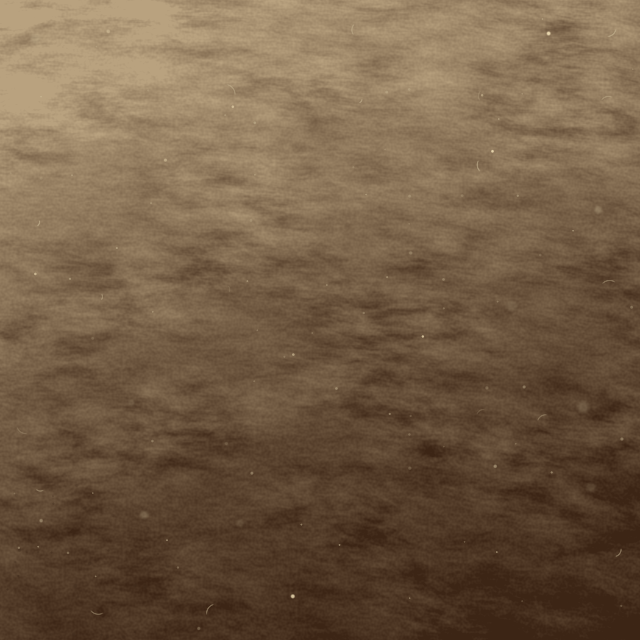
Reproduce this texture procedurally as a Shadertoy shader.

```glsl
// Aged sepia view of rippling water: a pale upper left fades to dark brown below.
// Stretched gradient noise makes the clouds, ripples and fine streaks;
// hashed grids scatter film grain, dust specks, soft spots and curved hairs.

const vec3 DARK_BROWN = vec3(0.29, 0.20, 0.13);
const vec3 PALE_SAND  = vec3(0.68, 0.59, 0.46);
const vec3 DUST_COLOR = vec3(0.80, 0.74, 0.60);
const vec3 SPOT_COLOR = vec3(0.24, 0.16, 0.10);

const float SIDE_FALLOFF    = 0.28;   // how much the right side darkens
const float STREAK_TILT     = 0.09;   // downward slope of ripples to the right
const vec2  CLOUD_SCALE     = vec2(3.4, 6.5);
const vec2  RIPPLE_SCALE    = vec2(11.0, 25.0);
const vec2  STREAK_SCALE    = vec2(60.0, 150.0);
const float CLOUD_CONTRAST  = 0.17;
const float RIPPLE_CONTRAST = 0.25;
const float STREAK_CONTRAST = 0.10;
const float GRAIN_SCALE     = 230.0;
const float GRAIN_CONTRAST  = 0.11;

vec3 hash3(vec2 p) {
    vec3 q = fract(p.xyx * vec3(0.1031, 0.1030, 0.0973));
    q += dot(q, q.yxz + 33.33);
    return fract((q.xxy + q.yzz) * q.zyx);
}

float cornerSlope(vec2 cell, vec2 offset) {
    float angle = 6.2832 * hash3(cell).x;
    return dot(vec2(cos(angle), sin(angle)), offset);
}

// Signed gradient noise
float noise(vec2 p) {
    vec2 i = floor(p), f = fract(p);
    vec2 u = f * f * f * (f * (f * 6.0 - 15.0) + 10.0);
    vec2 e = vec2(1.0, 0.0);
    float low  = mix(cornerSlope(i, f), cornerSlope(i + e, f - e), u.x);
    float high = mix(cornerSlope(i + e.yx, f - e.yx), cornerSlope(i + e.xx, f - e.xx), u.x);
    return mix(low, high, u.y);
}

float fbm(vec2 p, float falloff) {
    float sum = 0.0, gain = 1.0;
    mat2 turn = mat2(0.88, 0.47, -0.47, 0.88);
    for (int octave = 0; octave < 4; octave++) {
        sum += gain * noise(p);
        p = turn * p * 2.03 + 17.3;
        gain *= falloff;
    }
    return sum;
}

// Round specks, at most one per grid cell, each with its own size and strength
float specks(vec2 uv, float cells, float radius, float share, float seed) {
    vec2 cell = floor(uv * cells);
    vec3 h = hash3(cell + seed);
    vec3 k = hash3(cell + seed + 71.0);
    float r = radius * mix(0.5, 1.0, k.x * k.x);
    float d = length(fract(uv * cells) - mix(vec2(0.25), vec2(0.75), h.xy)) / cells;
    float disc = 1.0 - smoothstep(r * 0.35, r * 1.25, d);
    return disc * step(h.z, share) * mix(0.35, 1.0, k.y);
}

// Short curved hairs: thin arcs of small circles
float hairs(vec2 uv, float cells, float share) {
    vec2 cell = floor(uv * cells);
    vec3 h = hash3(cell + 211.0);
    vec3 k = hash3(cell + 307.0);
    vec2 p = (fract(uv * cells) - mix(vec2(0.35), vec2(0.65), h.xy)) / cells;
    float radius = mix(0.005, 0.018, k.x);
    float facing = 6.2832 * k.y;
    vec2 axis = vec2(cos(facing), sin(facing));
    float span = smoothstep(0.7, 0.9, dot(p, axis) / max(length(p), 0.0001));
    float line = 1.0 - smoothstep(0.0003, 0.0017, abs(length(p) - radius));
    return line * span * step(h.z, share) * mix(0.15, 0.55, k.z);
}

void mainImage(out vec4 fragColor, in vec2 fragCoord) {
    vec2 uv = fragCoord / iResolution.y;

    // Broad light, falling from the upper left to the lower right
    float height = uv.y - SIDE_FALLOFF * (uv.x - 0.5);
    float tone = -0.07 + 0.72 * height + 0.42 * height * abs(height);
    tone -= 0.13 * smoothstep(0.85, 1.05, uv.y);

    // Ripples draw closer together toward the top
    vec2 water = vec2(uv.x, uv.y * (1.0 + 0.25 * uv.y) + STREAK_TILT * uv.x * uv.x);
    water += 0.02 * vec2(noise(water * 9.0 + 5.0), 0.5 * noise(water * 8.0 + 40.0));
    float depth = mix(0.65, 1.0, smoothstep(0.0, 0.35, uv.y));

    // Calm and rough areas alternate; dark patches stand out more than light ones
    float roughness = clamp(1.0 + 1.2 * noise(water * vec2(4.0, 7.0) + 140.0), 0.4, 1.6);
    float ripple = fbm(water * RIPPLE_SCALE + 60.0, 0.62);
    ripple = ripple < 0.0 ? ripple * 1.15 : ripple * 0.8;
    tone += depth * CLOUD_CONTRAST * fbm(water * CLOUD_SCALE + 23.0, 0.56);
    tone += depth * RIPPLE_CONTRAST * roughness * (ripple + 0.04);
    tone += STREAK_CONTRAST * noise(water * STREAK_SCALE + 90.0);
    tone += GRAIN_CONTRAST * noise(uv * GRAIN_SCALE);
    vec3 color = mix(DARK_BROWN, PALE_SAND, clamp(tone, -0.14, 1.12));

    // Dark spots gather in the lower left corner
    float corner = 1.0 - smoothstep(0.05, 0.27, length(uv - vec2(0.12, 0.08)));
    color = mix(color, SPOT_COLOR, 0.6 * corner * specks(uv, 55.0, 0.004, 0.3, 13.0));

    // Pale dust, from soft blurred spots to sharp points and hairs
    color = mix(color, DUST_COLOR, 0.35 * specks(uv, 7.0, 0.012, 0.18, 131.0));
    color = mix(color, DUST_COLOR, 0.55 * specks(uv, 24.0, 0.0032, 0.14, 157.0));
    color = mix(color, DUST_COLOR * 1.15, specks(uv, 10.0, 0.0045, 0.10, 179.0));
    color = mix(color, DUST_COLOR, hairs(uv, 10.0, 0.16));

    fragColor = vec4(color, 1.0);
}
```
